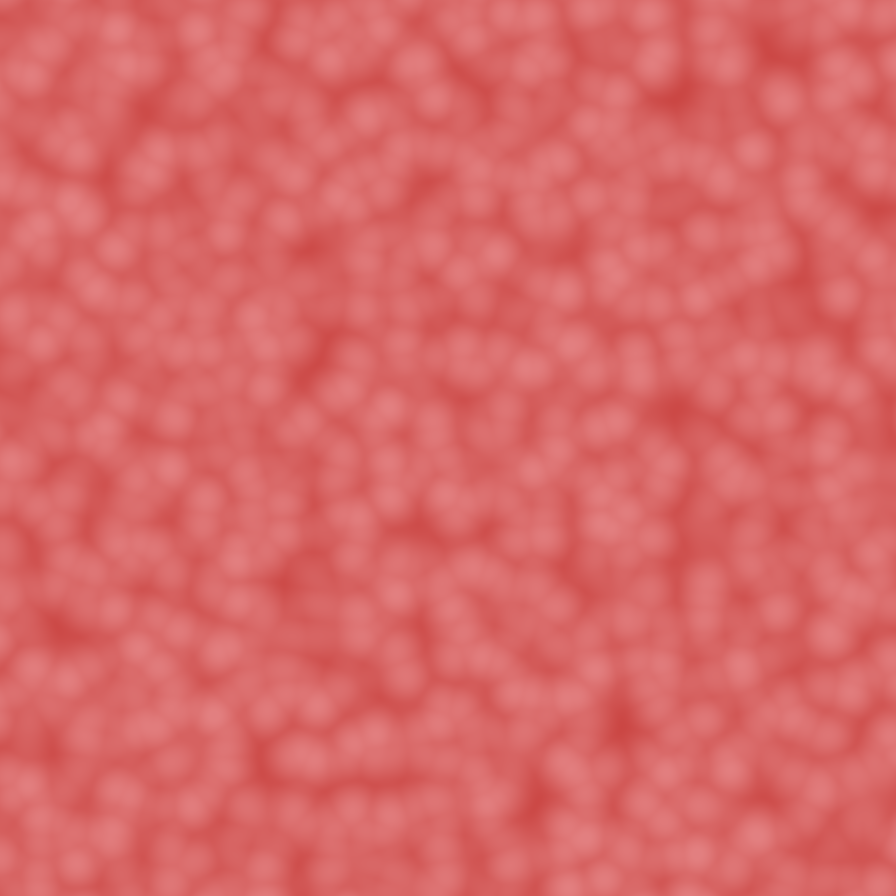
Write a WebGL 2 fragment shader that draws this texture.

```glsl
#version 300 es
precision highp float;
// Soft rosy grains: two layers of cellular noise, each cell a smooth dome
// with a faint crease where it meets its neighbours. The layers are averaged,
// gently shaded by gradient noise and mapped to a red-to-pink ramp.

uniform vec2 u_resolution;
out vec4 fragColor;

const vec3  DARK_RED     = vec3(0.795, 0.276, 0.265);
const vec3  LIGHT_PINK   = vec3(0.887, 0.498, 0.500);
const float COARSE_CELLS = 17.0;  // cells across the canvas
const float FINE_CELLS   = 23.0;
const float COARSE_SHARE = 0.54;  // weight of the coarse layer
const float DOME_REACH   = 1.0;   // dome radius in cells
const float CREASE_SHARP = 24.0;  // higher gives harder creases
const float SHADE_SCALE  = 7.0;   // broad tonal patches across the canvas
const float SHADE_AMOUNT = 0.10;

// Integer hash of a lattice point to two values in 0..1
vec2 hash2(vec2 cell, uint seed) {
    uvec2 v = uvec2(ivec2(cell)) + uvec2(seed, seed * 7u);
    v = v * 1664525u + 1013904223u;
    v.x += v.y * 1664525u;
    v.y += v.x * 1664525u;
    v ^= v >> 16u;
    v.x += v.y * 1664525u;
    v.y += v.x * 1664525u;
    v ^= v >> 16u;
    return vec2(v >> 8u) / 16777216.0;
}

// Dome height from a smooth minimum of distances to scattered centres
float domes(vec2 p, uint seed) {
    vec2 cell = floor(p);
    vec2 local = p - cell;
    float sum = 0.0;
    for (int y = -1; y <= 1; y++) {
        for (int x = -1; x <= 1; x++) {
            vec2 offset = vec2(x, y);
            vec2 centre = offset + hash2(cell + offset, seed);
            sum += exp(-CREASE_SHARP * distance(local, centre));
        }
    }
    float nearest = -log(sum) / CREASE_SHARP;
    return 1.0 - smoothstep(0.0, DOME_REACH, nearest);
}

// Contribution of one lattice corner to the gradient noise
float cornerSlope(vec2 cell, vec2 local, vec2 corner, uint seed) {
    float angle = 6.28319 * hash2(cell + corner, seed).x;
    return dot(vec2(cos(angle), sin(angle)), local - corner);
}

float gradientNoise(vec2 p, uint seed) {
    vec2 cell = floor(p);
    vec2 f = p - cell;
    vec2 w = f * f * f * (f * (f * 6.0 - 15.0) + 10.0);
    float low = mix(cornerSlope(cell, f, vec2(0, 0), seed),
                    cornerSlope(cell, f, vec2(1, 0), seed), w.x);
    float high = mix(cornerSlope(cell, f, vec2(0, 1), seed),
                     cornerSlope(cell, f, vec2(1, 1), seed), w.x);
    return mix(low, high, w.y);
}

void main() {
    vec2 uv = gl_FragCoord.xy / min(u_resolution.x, u_resolution.y);

    // Overlapping grains of two sizes
    float coarse = domes(uv * COARSE_CELLS, 11u);
    float fine = domes(uv * FINE_CELLS + 0.37, 53u);
    float tone = mix(fine, coarse, COARSE_SHARE);

    // Broad, gentle shading
    tone += SHADE_AMOUNT * gradientNoise(uv * SHADE_SCALE, 97u);

    fragColor = vec4(mix(DARK_RED, LIGHT_PINK, clamp(tone, 0.0, 1.0)), 1.0);
}
```
